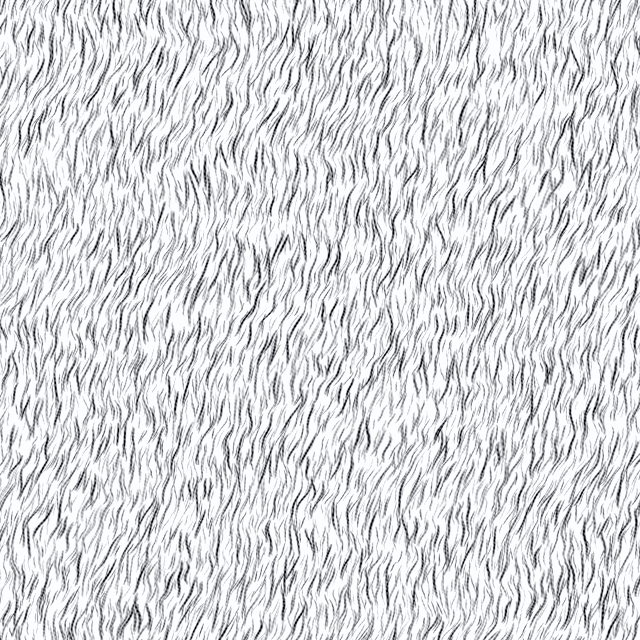
This texture is drawn by a Shadertoy shader. Its source:

```glsl
// Pale fur: short, wavy grey strokes leaning right over a cool white ground.

vec3 hash3(vec2 p) {
    vec3 q = fract(p.xyx * vec3(0.1031, 0.1030, 0.0973));
    q += dot(q, q.yxz + 33.33);
    return fract((q.xxy + q.yzz) * q.zyx);
}

// Layered sines that sway the hairs sideways without stretching their width
float sway(vec2 p) {
    return 0.0080 * sin(17.0 * p.y + 5.0 * p.x + 1.5 * sin(4.0 * p.x - 5.0 * p.y))
         + 0.0036 * sin(43.0 * p.y - 14.0 * p.x + 1.5 * sin(9.0 * p.x + 11.0 * p.y))
         + 0.0015 * sin(101.0 * p.y + 37.0 * p.x + 1.5 * sin(23.0 * p.x - 37.0 * p.y));
}

// One tapered stroke per jittered cell; returns the darkest one here
float strokes(vec2 p, vec2 cells, float width, vec2 strength, float seed) {
    float darkness = 0.0;
    for (int i = -1; i <= 1; i++) {
        float column = floor(p.x * cells.x) + float(i);
        float slide = hash3(vec2(column, seed)).x;
        float row = floor(p.y * cells.y + slide);
        for (int j = -1; j <= 1; j++) {
            vec2 cell = vec2(column, row + float(j));
            vec3 place = hash3(cell + seed);
            vec3 form = hash3(cell + seed + 157.0);
            vec2 center = vec2(mix(0.12, 0.88, place.x), place.y - slide);
            vec2 d = p - (cell + center) / cells;
            float along = d.y * cells.y / mix(0.4, 0.8, place.z);
            float lean = 0.6 * (form.x - 0.5) * d.y;
            float bend = 0.2 * (form.y - 0.5) / cells.x * sin(3.5 * along);
            float across = (d.x - lean - bend) / width;
            float taper = clamp(1.0 - along * along, 0.0, 1.0);
            float ink = mix(strength.x, strength.y, form.z) * sqrt(taper);
            darkness = max(darkness, ink * exp(-across * across));
        }
    }
    return darkness;
}

void mainImage(out vec4 fragColor, in vec2 fragCoord) {
    vec2 uv = fragCoord / iResolution.y;

    // Comb the coat: overall lean plus local sway
    vec2 combed = vec2(uv.x - 0.22 * uv.y + sway(uv), uv.y);

    // Bold locks, with finer and paler hairs between them
    float bold = strokes(combed, vec2(64.0, 24.0), 0.0021, vec2(0.25, 0.82), 311.0);
    float fine = strokes(combed + 0.37, vec2(112.0, 48.0), 0.0015, vec2(0.18, 0.52), 739.0);
    float shade = max(bold, fine) + 0.15 * min(bold, fine);

    // Dotted grain breaks the strokes; the offset clears the gaps to white
    vec2 wander = 2.0 * sin(61.0 * uv.yx + 3.0 * sin(47.0 * uv));
    float grain = sin(790.0 * uv.x + 210.0 * uv.y + wander.x) * sin(730.0 * uv.y - 160.0 * uv.x + wander.y);
    shade = max(1.25 * shade * (1.0 + 0.28 * grain) - 0.10, 0.0);

    vec3 ground = vec3(0.984, 0.991, 0.997);
    vec3 color = ground - shade * vec3(1.0, 1.0, 0.98);
    fragColor = vec4(clamp(color, 0.0, 1.0), 1.0);
}
```
